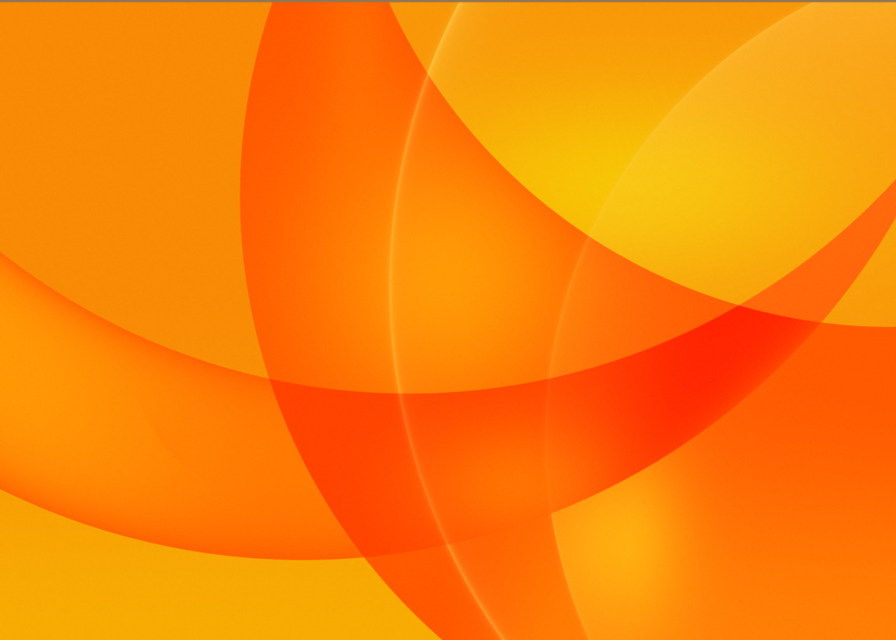
A Shadertoy shader for this background:

```glsl
// Overlapping translucent crescents and discs in warm orange tones.
// Each crescent is one circle minus another; soft elliptical glows shade the
// layers, and exponential falloffs draw the bright rims and dark edges.

const float ASPECT = 1.4;
// Circles: centre x, centre y, radius, in units of the canvas height.
const vec3 TALL_OUTER = vec3(1.297, 0.695, 0.922);
const vec3 TALL_INNER = vec3(1.394, 1.352, 0.863);
const vec3 WIDE_OUTER = vec3(0.474, 1.193, 1.068);
const vec3 WIDE_INNER = vec3(0.639, 1.416, 1.031);
const vec3 RIM_DISC   = vec3(1.564, 0.553, 0.956);
const vec3 PALE_DISC  = vec3(1.615, 0.316, 0.763);
const vec3 CREASE     = vec3(0.438, 0.453, 0.235);

const vec3 GOLD      = vec3(0.97, 0.67, 0.01);
const vec3 ORANGE    = vec3(0.975, 0.54, 0.02);
const vec3 YELLOW    = vec3(0.97, 0.77, 0.02);
const vec3 AMBER     = vec3(1.00, 0.60, 0.02);
const vec3 TANGERINE = vec3(1.00, 0.48, 0.01);
const vec3 FLAME     = vec3(1.00, 0.34, 0.00);
const vec3 VERMILION = vec3(1.00, 0.26, 0.00);
const vec3 RED       = vec3(1.00, 0.13, 0.00);
const vec3 PALE      = vec3(1.00, 0.80, 0.30);
const vec3 TOP_LINE  = vec3(0.58, 0.46, 0.32);
const float GRAIN = 0.008;

// Signed depth: positive inside the circle.
float depth(vec2 p, vec3 circle) {
    return circle.z - length(p - circle.xy);
}

float cover(float d) {
    float soft = 1.0 / iResolution.y;
    return smoothstep(-soft, soft, d);
}

float glow(vec2 p, vec2 centre, vec2 size) {
    vec2 q = (p - centre) / size;
    return exp(-dot(q, q));
}

float falloff(float d, float width) {
    return exp(-max(d, 0.0) / width);
}

float hash(vec2 p) {
    return fract(sin(dot(p, vec2(12.9898, 78.233))) * 43758.5453);
}

void mainImage(out vec4 fragColor, in vec2 fragCoord) {
    vec2 uv = fragCoord / iResolution.xy;
    vec2 p = uv * vec2(ASPECT, 1.0);

    float tallOut = depth(p, TALL_OUTER), tallIn = depth(p, TALL_INNER);
    float wideOut = depth(p, WIDE_OUTER), wideIn = depth(p, WIDE_INNER);
    float rimD = depth(p, RIM_DISC), paleD = depth(p, PALE_DISC);
    float pool = cover(tallIn);
    float tall = cover(tallOut) * (1.0 - pool);
    float wide = cover(wideOut) * (1.0 - cover(wideIn));
    float rim = cover(rimD), pale = cover(paleD);

    // Backdrop and the yellow pool at the upper right
    vec3 col = mix(GOLD, ORANGE, smoothstep(0.0, 0.55, p.y));
    vec3 poolCol = mix(ORANGE + vec3(0.0, 0.05, 0.01), YELLOW,
                       glow(p, vec2(0.98, 0.71), vec2(0.34, 0.16)) * rim);
    col = mix(col, poolCol, pool);

    // Tall crescent: flame body, amber heart, lighter foot
    vec3 tallCol = mix(FLAME, AMBER, glow(p, vec2(0.70, 0.57), vec2(0.22, 0.24)));
    float foot = smoothstep(0.42, 0.0, p.y) * smoothstep(0.68, 0.90, p.x);
    tallCol = mix(tallCol, TANGERINE, foot);
    tallCol = mix(tallCol, TANGERINE, 0.5 * glow(p, vec2(0.56, 0.92), vec2(0.06, 0.3)));
    tallCol = mix(tallCol, FLAME, 0.35 * falloff(-tallIn, 0.03) * step(0.5, p.y));
    vec2 lampSize = vec2(p.x > 0.98 ? 0.09 : 0.15, 0.15);
    float lamp = glow(p, vec2(0.98, 0.15), lampSize) * pale;
    tallCol = mix(tallCol, AMBER + vec3(0.0, 0.07, 0.02), lamp);
    col = mix(col, tallCol, tall);

    // Wide crescent: amber wing with dark edges, red where it crosses
    float edge = 0.8 * falloff(wideOut, 0.045) + 0.75 * falloff(-wideIn, 0.03);
    vec3 wing = mix(AMBER, TANGERINE, smoothstep(0.0, 0.45, p.x));
    wing = mix(wing, FLAME, min(edge, 1.0));
    float creaseD = depth(p, CREASE);
    float fold = cover(creaseD) * falloff(creaseD, 0.06) * smoothstep(0.45, 0.28, p.x);
    wing = mix(wing, TANGERINE, 0.5 * fold * smoothstep(0.4, 0.3, p.y));
    float tail = smoothstep(0.9, 1.2, p.x);
    wing = mix(wing, FLAME + vec3(0.0, 0.05, 0.03), tail);
    vec3 crossing = mix(VERMILION, RED, smoothstep(0.85, 1.12, p.x));
    crossing = mix(crossing, TANGERINE,
                   0.85 * glow(p, vec2(0.81, 0.24), vec2(0.16, 0.11)));
    crossing = mix(crossing, FLAME, 0.7 * falloff(wideOut, 0.03) * tail);
    col = mix(col, mix(wing, crossing, tall), wide);

    // Translucent discs: pale wash, soft sheen and a thin bright rim
    float calm = 1.0 - 0.65 * wide * tall;
    float upper = smoothstep(0.5, 1.0, p.y);
    float wash = pale * falloff(paleD, 0.25) * mix(0.12, 0.42, upper * pool);
    float line = 0.16 * exp(-abs(paleD) / 0.004);
    col = mix(col, PALE, (wash + line) * calm);
    float sheen = rim * falloff(rimD, 0.035) * mix(0.13, 0.38, upper * pool);
    line = 0.36 * exp(-abs(rimD - 0.002) / 0.004);
    col = mix(col, PALE, (sheen + line) * mix(1.0, calm, 0.6));

    // Fine grain and the thin line along the top
    col += GRAIN * (hash(floor(uv * vec2(512.0, 366.0))) - 0.5);
    col = mix(col, TOP_LINE, smoothstep(0.995, 0.998, uv.y));
    fragColor = vec4(clamp(col, 0.0, 1.0), 1.0);
}
```
